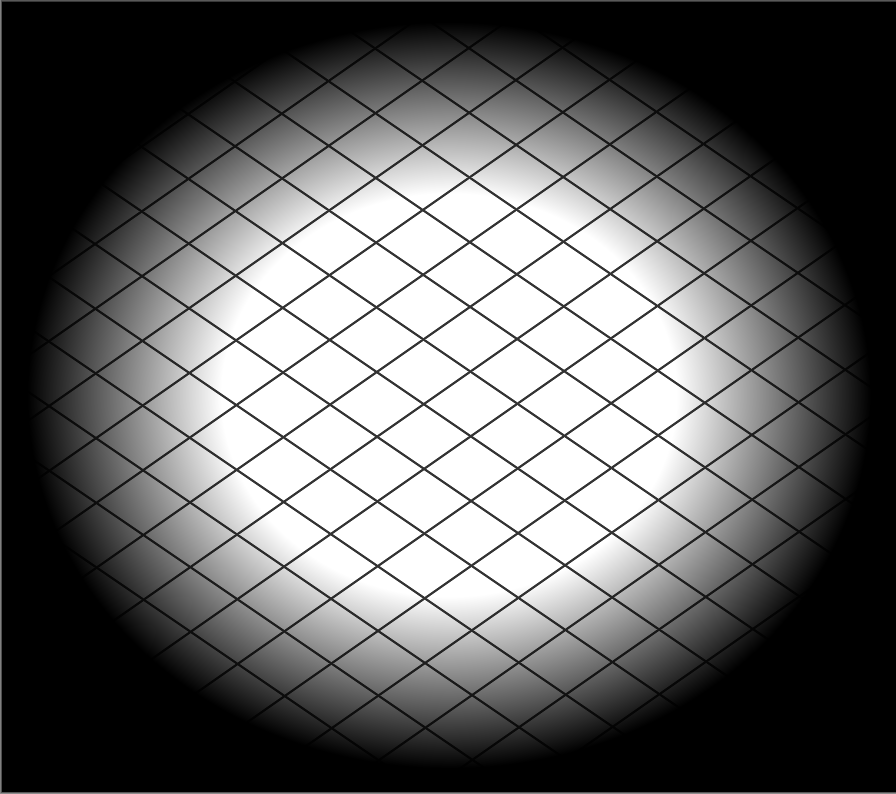
Give the GLSL for this pattern, as a WebGL 1 fragment shader.

```glsl
precision highp float;
// A soft elliptical spotlight on black, crossed by a dark diamond lattice.
// The glow is a clamped radial ramp; the lattice is two families of slanted
// lines repeated with fract, and a hairline frame closes three sides.

uniform vec2 u_resolution;

// White core that falls linearly to black at the rim of the ellipse
float spotlight(vec2 p) {
    float radius = length((p - vec2(0.566, 0.502)) / vec2(0.531, 0.470));
    return clamp((1.0 - radius) / 0.46, 0.0, 1.0);
}

// Coverage of the diamond lattice, tilted very slightly
float lattice(vec2 p, float pixel) {
    vec2 cell = vec2(0.1180, 0.0815);
    vec2 d = p - vec2(0.5925, 0.532);
    d += 0.005 * vec2(d.y, -d.x);
    vec2 q = d / cell;
    vec2 diagonals = vec2(q.x + q.y, q.x - q.y);
    vec2 offset = abs(fract(diagonals + 0.5) - 0.5) / length(1.0 / cell);
    float nearest = min(offset.x, offset.y);
    return 1.0 - smoothstep(0.00147 - 0.5 * pixel, 0.00147 + 0.5 * pixel, nearest);
}

// Coverage of a thin strip along an edge, by distance from that edge
float hairline(float dist, float pixel) {
    return 1.0 - smoothstep(-0.5, 0.5, (dist - 0.002) / pixel);
}

void main() {
    // Units of canvas height
    float pixel = 1.0 / u_resolution.y;
    vec2 p = gl_FragCoord.xy * pixel;

    float shade = spotlight(p) * mix(1.0, 0.2, lattice(p, pixel));

    // Frame on the left, top and bottom
    shade = max(shade, 0.50 * hairline(p.x, pixel));
    shade = max(shade, 0.35 * hairline(1.0 - p.y, pixel));
    shade = max(shade, 0.55 * hairline(p.y, pixel));

    gl_FragColor = vec4(vec3(shade), 1.0);
}
```
